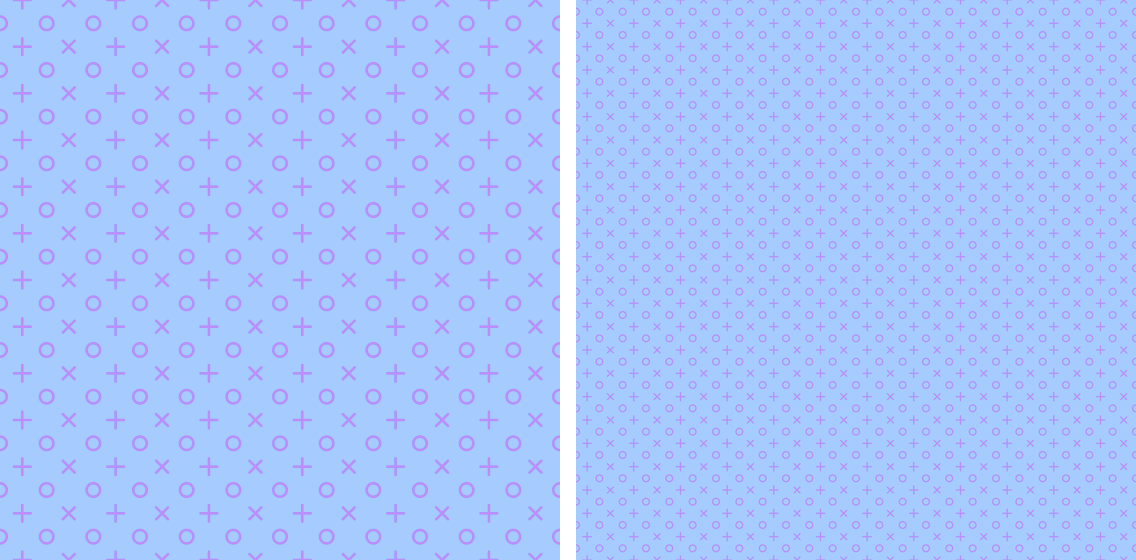
Left: one tile. Right: repeated 2 by 2.
A Shadertoy shader for this pattern:

```glsl
// Seamless grid of small violet rings, plus signs and crosses on pale blue.

const float CELLS = 12.0;         // grid cells per side; must be even to tile
const float RING_RADIUS = 0.144;  // all lengths below are in cells
const float ARM_LENGTH = 0.178;
const float HALF_STROKE = 0.027;
const float MIN_SOFTNESS = 0.014;

const vec3 SKY = vec3(0.65, 0.80, 1.00);
const vec3 STROKE_CORE = vec3(0.80, 0.53, 0.99);
const vec3 STROKE_RIM = vec3(0.63, 0.58, 0.99);

// Offset from the nearest copy of a center repeated with the given period.
vec2 repeatAround(vec2 p, vec2 center, vec2 period) {
    return mod(p - center + 0.5 * period, period) - 0.5 * period;
}

vec2 rotateEighth(vec2 p) {
    return vec2(p.x + p.y, p.y - p.x) * sqrt(0.5);
}

// Distance to the center line of a ring.
float ringLine(vec2 p, float radius) {
    return abs(length(p) - radius);
}

// Distance to the center lines of two crossed arms with round ends.
float plusLine(vec2 p, float arm) {
    p = abs(p);
    p = vec2(max(p.x, p.y), min(p.x, p.y));
    return length(vec2(max(p.x - arm, 0.0), p.y));
}

void mainImage(out vec4 fragColor, in vec2 fragCoord) {
    vec2 p = CELLS * fragCoord / iResolution.xy;
    float pixel = CELLS / min(iResolution.x, iResolution.y);

    // Rings sit in every column, plus signs and crosses alternate between them
    vec2 pairPeriod = vec2(2.0, 1.0);
    float ring = ringLine(repeatAround(p, vec2(0.0, 0.5), vec2(1.0)), RING_RADIUS);
    float plusSign = plusLine(repeatAround(p, vec2(0.477, 0.0), pairPeriod), ARM_LENGTH);
    vec2 crossOffset = repeatAround(p, vec2(1.473, 0.0), pairPeriod);
    float diagonal = plusLine(rotateEighth(crossOffset), ARM_LENGTH);
    float line = min(ring, min(plusSign, diagonal));

    // Pink core fading to a bluer rim, with a smooth outer edge
    float softness = max(0.65 * pixel, MIN_SOFTNESS);
    float coverage = 1.0 - smoothstep(-softness, softness, line - HALF_STROKE);
    vec3 stroke = mix(STROKE_CORE, STROKE_RIM, clamp(line / HALF_STROKE, 0.0, 1.0));
    fragColor = vec4(mix(SKY, stroke, coverage), 1.0);
}
```
